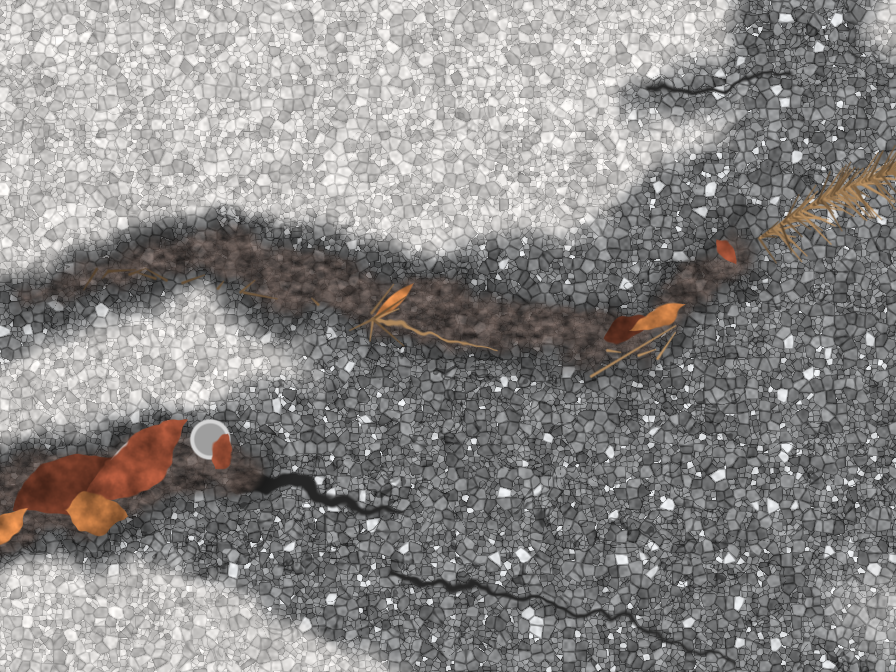
A Shadertoy shader for this texture:

```glsl
vec2 hash22(vec2 p) {
    vec3 q = fract(p.xyx * vec3(0.1031, 0.1030, 0.0973));
    q += dot(q, q.yzx + 33.33);
    return fract((q.xx + q.yz) * q.zy);
}

float noise(vec2 p) {
    vec2 i = floor(p), f = fract(p);
    f = f * f * (3.0 - 2.0 * f);
    return mix(mix(hash22(i).x, hash22(i + vec2(1, 0)).x, f.x),
               mix(hash22(i + vec2(0, 1)).x, hash22(i + 1.0).x, f.x), f.y);
}

float fbm(vec2 p) {
    float sum = 0.0, amp = 0.5;
    for (int i = 0; i < 4; i++, amp *= 0.5) {
        sum += amp * noise(p);
        p = mat2(1.6, 1.2, -1.2, 1.6) * p + 7.3;
    }
    return sum;
}

// Cell border distance, then two random values per cell
vec3 stones(vec2 p) {
    vec2 cell = floor(p), id = cell;
    float near = 8.0, next = 8.0;
    for (int k = 0; k < 9; k++) {
        vec2 c = cell + vec2(k % 3 - 1, k / 3 - 1);
        float d = length(c + 0.1 + 0.8 * hash22(c) - p);
        next = min(next, max(d, near));
        if (d < near) { near = d; id = c; }
    }
    return vec3(next - near, hash22(id + 41.0));
}

// Distance to a segment and position along it
vec2 segment(vec2 p, vec4 s) {
    vec2 pa = p - s.xy, ab = s.zw - s.xy;
    float h = clamp(dot(pa, ab) / dot(ab, ab), 0.0, 1.0);
    return vec2(length(pa - ab * h), h);
}

float taper(vec2 p, vec4 s, float ra, float rb) {
    vec2 d = segment(p, s);
    return d.x - mix(ra, rb, d.y);
}

float leaf(vec2 p, vec4 s, float width) {
    vec2 d = segment(p, s);
    return d.x - width * 4.0 * d.y * (1.0 - d.y);
}

void paint(inout vec3 col, vec3 tint, float d, float soft) {
    col = mix(col, tint, smoothstep(soft, -soft, d));
}

float wetArea(vec2 p) {
    float top = mix(0.635, 0.8, smoothstep(0.8, 1.09, p.x));
    float d = max(max(p.y - top, 0.45 - p.x), 0.86 * (0.367 - 0.62 * p.x - p.y));
    d = min(d, 1.09 - p.x + 0.6 * max(0.0, 0.7 - p.y));
    d = min(d, taper(p, vec4(0, 0.52, 0.32, 0.625), 0.05, 0.058));
    d = min(d, taper(p, vec4(0.32, 0.625, 0.55, 0.54), 0.058, 0.09));
    d = min(d, taper(p, vec4(0, 0.255, 0.46, 0.3), 0.09, 0.13));
    d = min(d, taper(p, vec4(0.22, 0.23, 0.5, 0.17), 0.055, 0.1));
    d = min(d, taper(p, vec4(0.96, 0.84, 1.17, 0.91), 0.026, 0.06));
    return max(d, 0.055 - length(p - vec2(1.345, 0.98)));
}

float trench(vec2 p) {
    float d = taper(p, vec4(0.03, 0.555, 0.32, 0.625), 0.008, 0.028);
    d = min(d, taper(p, vec4(0.32, 0.625, 0.52, 0.557), 0.028, 0.04));
    d = min(d, taper(p, vec4(0.52, 0.557, 0.955, 0.488), 0.043, 0.03));
    d = min(d, taper(p, vec4(0.955, 0.488, 1.085, 0.627), 0.014, 0.03));
    return min(d, taper(p, vec4(0, 0.25, 0.347, 0.315), 0.066, 0.03));
}

float fissures(vec2 p) {
    float d = taper(p, vec4(0.36, 0.3, 0.6, 0.23), 0.014, 0.003);
    d = min(d, taper(p, vec4(0.57, 0.15, 0.83, 0.105), 0.005, 0.004));
    d = min(d, taper(p, vec4(0.83, 0.105, 1.08, 0.02), 0.004, 0.002));
    return min(d, taper(p, vec4(0.97, 0.86, 1.18, 0.89), 0.004, 0.003));
}

vec3 asphalt(vec2 p, float wet) {
    vec3 coarse = stones(p * 62.0), fine = stones(p * 118.0 + 9.0);
    vec3 s = mix(fine, coarse, step(0.45, coarse.y));
    float gap = smoothstep(0.0, 0.28, s.x);
    float dry = (0.69 + 0.25 * s.z) * mix(0.82, 1.0, gap);
    float damp = (0.37 + 0.26 * s.z + 0.26 * step(0.94, s.z)) * mix(0.58, 1.0, gap);
    float tone = mix(dry, damp, wet) + 0.14 * (noise(p * 190.0) + fbm(p * 40.0) - 0.97);
    return tone * mix(vec3(1.01, 1, 0.99), vec3(0.99, 1, 1.01), wet);
}

void mainImage(out vec4 fragColor, in vec2 fragCoord) {
    vec2 p = fragCoord / iResolution.y;
    float aa = 1.2 / iResolution.y;
    vec2 warp = vec2(fbm(p * 14.0), fbm(p * 14.0 + 31.0)) - 0.47;
    vec2 q = p + 0.075 * warp, l = p + 0.05 * warp;

    // Dry and wet pavement with cracks
    float wet = smoothstep(0.026, -0.026, wetArea(q));
    wet *= 1.0 - 0.55 * smoothstep(0.12, 0.02, length(q - vec2(1.32, 0.09)));
    vec3 col = asphalt(p, wet);
    float vein = abs(fbm(vec2(p.x * 4.0 + p.y * 2.0, p.y * 11.0) + 2.0 * warp) - 0.47);
    col *= 1.0 - mix(0.13, 0.38, wet) * smoothstep(0.011, 0.002, vein);
    paint(col, vec3(0.15), fissures(q), 0.004);

    // Shadowed trench with soil
    float pit = trench(q), mottle = 0.5 + fbm(p * 45.0);
    col *= 1.0 - 0.36 * smoothstep(0.06, -0.005, pit);
    vec3 soil = vec3(0.41, 0.35, 0.325) * (0.1 + 1.5 * fbm(p * vec2(75, 110)));
    paint(col, mix(col, soil, 0.72), pit, 0.014);

    // Leaf litter and plastic ring
    vec3 rust = vec3(0.57, 0.29, 0.2) * mottle, amber = vec3(0.76, 0.48, 0.27) * mottle;
    vec3 straw = vec3(0.68, 0.53, 0.36);
    paint(col, rust * 0.7, leaf(l, vec4(0.02, 0.25, 0.2, 0.31), 0.04), aa);
    paint(col, vec3(0.8), leaf(p, vec4(0.165, 0.315, 0.255, 0.362), 0.014), aa);
    paint(col, rust, leaf(l, vec4(0.135, 0.255, 0.285, 0.37), 0.033), aa);
    paint(col, amber * 0.9, leaf(l, vec4(0.105, 0.245, 0.19, 0.235), 0.026), aa);
    paint(col, amber, leaf(l, vec4(-0.03, 0.2, 0.045, 0.245), 0.02), aa);
    paint(col, rust * 0.7, leaf(l, vec4(0.9, 0.49, 0.97, 0.525), 0.018), aa);
    paint(col, amber, leaf(l, vec4(0.945, 0.505, 1.02, 0.548), 0.015), aa);
    paint(col, rust, leaf(l, vec4(1.055, 0.65, 1.085, 0.61), 0.014), aa);
    paint(col, amber, leaf(p, vec4(0.555, 0.522, 0.615, 0.578), 0.009), aa);
    float ring = length(p - vec2(0.313, 0.346));
    paint(col, vec3(0.62), ring - 0.028, aa);
    paint(col, vec3(0.83), abs(ring - 0.027) - 0.003, aa);
    paint(col, rust, leaf(l, vec4(0.315, 0.3, 0.345, 0.355), 0.015), aa);

    // Stems, needles, then bristles of the seed head
    paint(col, straw, taper(l, vec4(0.56, 0.53, 0.74, 0.485), 0.003, 0.001), aa);
    paint(col, straw, taper(p, vec4(0.88, 0.44, 1.005, 0.515), 0.002, 0.001), aa);
    for (int i = 0; i < 120; i++) {
        vec2 r = hash22(vec2(i, 71)), s = hash22(vec2(i, 17)) - 0.5;
        float t = float(i - 20) / 99.0;
        vec2 base = vec2(1.13 + 0.2 * t, 0.645 + 0.14 * t - 0.04 * t * t);
        vec2 tip = base + vec2(0.015 + 0.035 * r.x, (r.y - 0.5) * 0.1);
        if (i < 20) {
            base = i < 5 ? vec2(0.555, 0.525) : vec2(0.14 + 0.88 * r.x, 0.6 - 0.14 * r.x);
            tip = base + s * vec2(0.1, 0.085);
        }
        paint(col, straw * mix(0.5, 1.1, r.x), taper(p, vec4(base, tip), 0.002, 0.0007), aa);
    }
    fragColor = vec4(col, 1.0);
}
```
